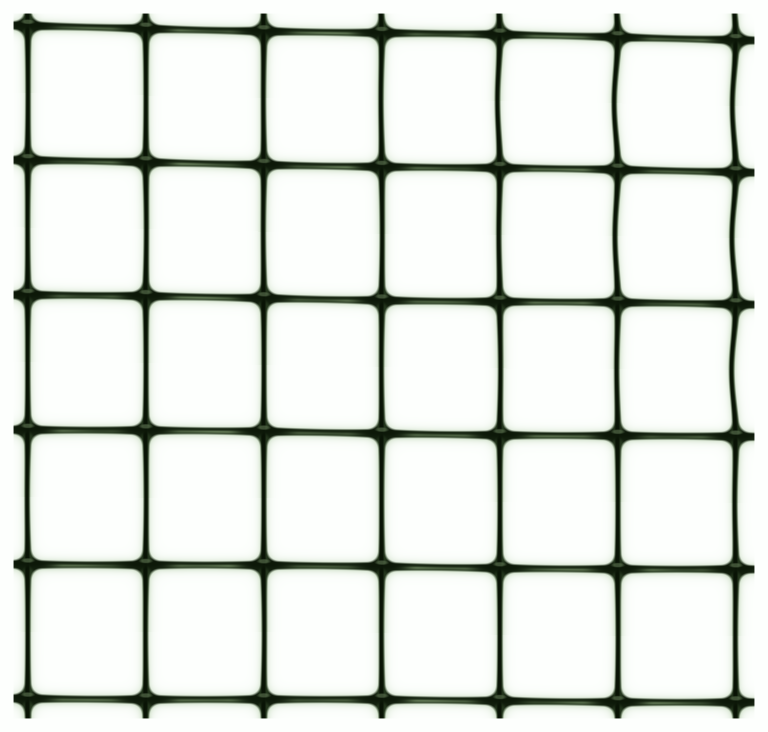
Give the GLSL for this pattern, as a Shadertoy shader.

```glsl
#define PITCH vec2(0.1612, 0.1837)   // node spacing, in canvas heights
#define FIRST_NODE vec2(0.0381, 0.0463)
#define HALF_WIDTH vec2(0.0034, 0.0043)  // upright, crosswise strand
#define FILLET 0.015
#define BEND 0.0075
#define SOFTNESS 0.0019
#define MARGIN 0.0185
#define PAPER vec3(0.992, 1.0, 0.992)
#define TINT vec3(0.80, 0.87, 0.77)
#define DARK vec3(0.035, 0.075, 0.02)
#define GREEN vec3(0.17, 0.25, 0.14)
#define SHEEN vec3(0.38, 0.47, 0.33)

// Layered sines, about -1 to 1
float wobble(vec2 v) {
    return 0.6 * sin(v.x * 1.7 + v.y * 2.3) + 0.4 * sin(v.x * 4.1 - v.y * 3.7);
}

float smoothMin(float a, float b, float k) {
    float h = max(k - abs(a - b), 0.0) / k;
    return min(a, b) - 0.25 * h * h * k;
}

// Net coordinates: one unit per node, rows sloping more towards the top
vec2 netCoord(vec2 p) {
    p.y += p.x * mix(0.005, 0.0195, p.y) + 0.0008 * sin(p.x * 9.0 + p.y * 5.0);
    return (p - FIRST_NODE) / PITCH;
}

// Sideways bow of one upright segment, strongest at the upper right
float bow(vec2 g) {
    vec2 id = vec2(floor(g.x + 0.5), floor(g.y));
    float slack = smoothstep(6.4, 8.0, id.x + id.y);
    float vary = wobble(id * 2.3);
    float along = sin(3.1416 * fract(g.y));
    return along * along * BEND * (0.15 * vary - slack * (0.6 + 0.4 * vary));
}

void mainImage(out vec4 fragColor, in vec2 fragCoord) {
    vec2 p = fragCoord / iResolution.y;
    float aspect = iResolution.x / iResolution.y;
    float soft = max(SOFTNESS, 0.9 / iResolution.y);

    // Offset from the nearest node
    vec2 g = netCoord(p);
    vec2 d = (fract(g + 0.5) - 0.5) * PITCH;
    float dx = d.x - bow(g);

    // Strands thicken towards the nodes
    float halfUp = HALF_WIDTH.x + 0.0024 * exp(-abs(d.y) / 0.022);
    float halfCross = HALF_WIDTH.y + 0.0026 * exp(-abs(d.x) / 0.024);
    float up = abs(dx) - halfUp;
    float cross = abs(d.y) - halfCross;
    float net = smoothMin(up, cross, FILLET);

    // Upright strands: dark core, greener rims
    float rim = smoothstep(0.25, 1.0, abs(dx / halfUp + 0.15));
    vec3 upColor = mix(DARK, GREEN, 0.8 * rim);

    // Crosswise strands: sheen along the lower middle, fading at the nodes
    float v = d.y / halfCross;
    float span = smoothstep(0.012, 0.05, abs(d.x));
    float band = exp(-pow((v + 0.25) / 0.45, 2.0));
    float streak = 0.65 + 0.35 * wobble(vec2(p.x * 14.0, floor(g.y + 0.5) * 3.0));
    vec3 crossColor = mix(DARK, GREEN, 0.35 + 0.45 * smoothstep(0.2, -1.0, v));
    crossColor = mix(crossColor, SHEEN, span * band * streak);
    crossColor = mix(crossColor, DARK, 0.7 * (1.0 - span));
    vec3 ink = mix(upColor, crossColor, smoothstep(-0.004, 0.004, up - cross));

    // Raised cap on the upper side of each node
    float cap = length((d - vec2(0.0, 0.0055)) / vec2(0.0105, 0.0038));
    ink = mix(ink, SHEEN, 0.6 * (1.0 - smoothstep(0.4, 1.1, cap)));

    // Pale green glow beside the strands, a little stronger below them
    float below = 1.0 + 0.3 * smoothstep(0.0, -0.01, d.y);
    float glow = min(0.75 * below * exp(-max(net, 0.0) / 0.0042), 1.0);
    vec3 color = mix(PAPER, TINT, glow);
    color = mix(color, ink, 1.0 - smoothstep(-soft, soft, net));

    // The net ends short of the canvas border
    vec2 edge = min(p, vec2(aspect, 1.0) - p) - MARGIN;
    float inside = smoothstep(-0.5 * soft, 0.5 * soft, min(edge.x, edge.y));
    fragColor = vec4(mix(PAPER, color, inside), 1.0);
}
```
